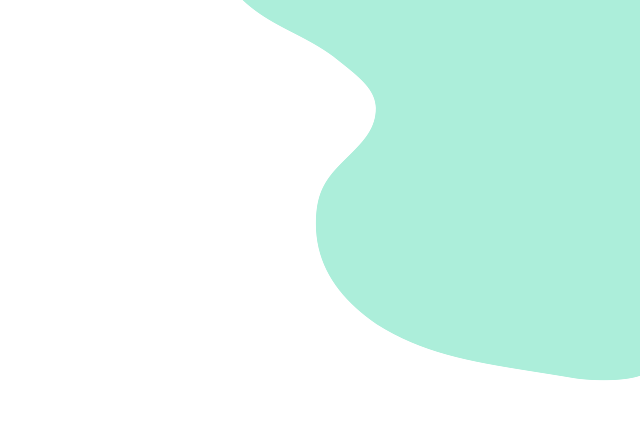
A WebGL 2 fragment shader for this background:

```glsl
#version 300 es
precision highp float;
// Draws a flat mint blob with a flowing edge in the upper right of a white page.

uniform vec2 u_resolution;
out vec4 outColor;

const vec3 PAPER = vec3(1.0);
const vec3 MINT = vec3(0.673, 0.933, 0.855);
const float EDGE_SOFTNESS = 0.5;   // half width of the smoothed edge, in pixels
const int CURVES = 7;
const int STEPS = 20;              // straight pieces per curve

// Chained cubic Bezier curves in canvas units: node, handle, handle, node, ...
const vec2 OUTLINE[3 * CURVES + 1] = vec2[](
    vec2(0.3789, 1.0000), vec2(0.4232, 0.9401), vec2(0.4714, 0.9251),
    vec2(0.5208, 0.8727), vec2(0.5599, 0.8277), vec2(0.5859, 0.8015),
    vec2(0.5872, 0.7566), vec2(0.5872, 0.7004), vec2(0.5586, 0.6704),
    vec2(0.5286, 0.6255), vec2(0.5052, 0.5899), vec2(0.4935, 0.5581),
    vec2(0.4935, 0.4963), vec2(0.4935, 0.4007), vec2(0.5299, 0.3277),
    vec2(0.5885, 0.2697), vec2(0.6771, 0.1891), vec2(0.7682, 0.1798),
    vec2(0.8984, 0.1479), vec2(0.9245, 0.1423), vec2(0.9740, 0.1404),
    vec2(1.0000, 0.1536));

vec2 bezier(vec2 a, vec2 b, vec2 c, vec2 d, float t) {
    float s = 1.0 - t;
    return s * s * s * a + 3.0 * s * t * (s * b + t * c) + t * t * t * d;
}

float segmentDistance(vec2 p, vec2 a, vec2 b) {
    vec2 ab = b - a;
    float t = clamp(dot(p - a, ab) / dot(ab, ab), 0.0, 1.0);
    return distance(p, a + t * ab);
}

// Does the edge piece a-b cross the ray running left from p?
bool crossesLeft(vec2 p, vec2 a, vec2 b) {
    if ((a.y > p.y) == (b.y > p.y)) return false;
    return p.x > mix(a.x, b.x, (p.y - a.y) / (b.y - a.y));
}

// Signed distance to the outline in pixels, negative inside the blob
float blobDistance(vec2 p) {
    float nearest = 1e6;
    bool inside = false;
    vec2 a = OUTLINE[0] * u_resolution;
    for (int curve = 0; curve < CURVES; curve++) {
        int k = 3 * curve;
        for (int i = 1; i <= STEPS; i++) {
            float t = float(i) / float(STEPS);
            vec2 b = u_resolution * bezier(OUTLINE[k], OUTLINE[k + 1],
                                           OUTLINE[k + 2], OUTLINE[k + 3], t);
            nearest = min(nearest, segmentDistance(p, a, b));
            if (crossesLeft(p, a, b)) inside = !inside;
            a = b;
        }
    }
    return inside ? -nearest : nearest;
}

void main() {
    float d = blobDistance(gl_FragCoord.xy);
    float coverage = 1.0 - smoothstep(-EDGE_SOFTNESS, EDGE_SOFTNESS, d);
    outColor = vec4(mix(PAPER, MINT, coverage), 1.0);
}
```
